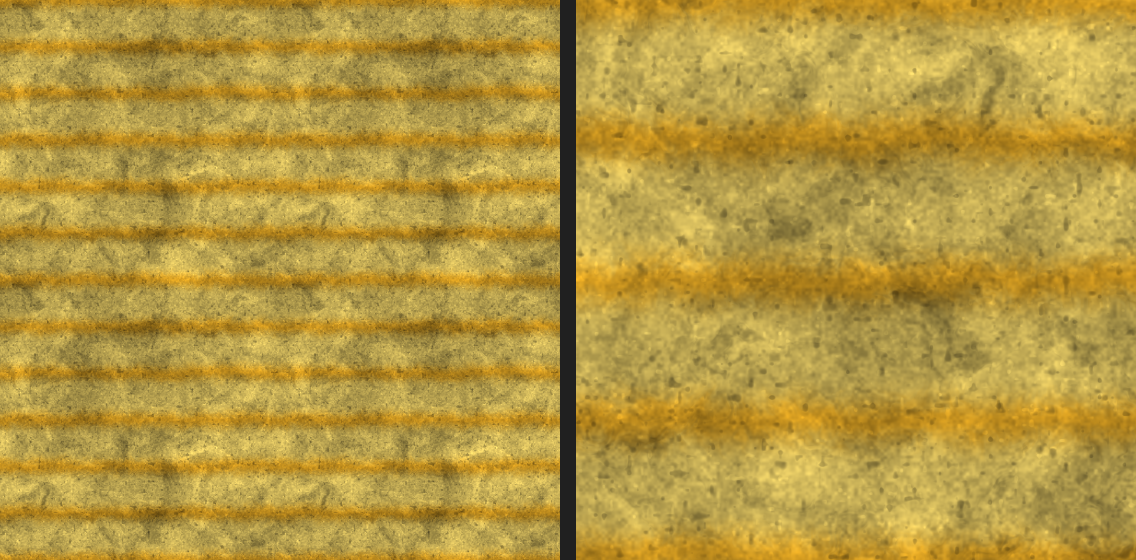
Left: the whole. Right: its middle third, enlarged.
This texture is drawn by a Shadertoy shader. Its source:

```glsl
// Weathered ochre sheet crossed by twelve soft amber bands.
// Warped, wrapping value noise gives clouds, stains, pits and grain; the
// wear recurs twice each way, while a faint broad noise spans the canvas.

const float BANDS = 12.0;
const float WEAR_REPEATS = 2.0;
const vec3 OCHRE = vec3(0.715, 0.630, 0.312);
const vec3 AMBER = vec3(0.755, 0.550, 0.105);

// Integer hash of a lattice cell, from 0 to 1
float hash(vec2 cell, float seed) {
    uvec3 v = uvec3(uint(cell.x), uint(cell.y), uint(seed));
    v = v * 1664525u + 1013904223u;
    v.x += v.y * v.z; v.y += v.z * v.x; v.z += v.x * v.y;
    v ^= v >> 16u;
    v.x += v.y * v.z; v.y += v.z * v.x; v.z += v.x * v.y;
    return float(v.z >> 8u) / 16777216.0;
}

// Value noise that wraps; freq is the cell count across the canvas
float noise(vec2 uv, float freq, float repeats, float seed) {
    vec2 p = uv * freq;
    vec2 period = vec2(freq / repeats);
    vec2 cell = floor(p);
    vec2 f = fract(p);
    f = f * f * (3.0 - 2.0 * f);
    vec2 a = mod(cell, period);
    vec2 b = mod(cell + 1.0, period);
    return mix(mix(hash(a, seed), hash(vec2(b.x, a.y), seed), f.x),
               mix(hash(vec2(a.x, b.y), seed), hash(b, seed), f.x), f.y);
}

// Layered noise, each octave at twice the frequency
float fbm(vec2 uv, float freq, float gain, float seed) {
    float sum = 0.0, total = 0.0, amp = 1.0;
    for (int i = 0; i < 5; i++) {
        sum += amp * noise(uv, freq, WEAR_REPEATS, seed + float(i));
        total += amp;
        amp *= gain;
        freq *= 2.0;
    }
    return sum / total;
}

// Irregular flecks where two fine noises peak together
float flecks(vec2 uv, float freq, float threshold, float seed) {
    float n = 0.65 * noise(uv, freq, WEAR_REPEATS, seed)
            + 0.35 * noise(uv, freq * 2.0, WEAR_REPEATS, seed + 1.0);
    return smoothstep(threshold, threshold + 0.2, n);
}

// Bell-shaped falloff around zero
float bell(float d, float width) {
    return exp(-d * d / (width * width));
}

void mainImage(out vec4 fragColor, in vec2 fragCoord) {
    vec2 uv = fragCoord / iResolution.xy;

    // Warp hides the noise lattice
    vec2 bend = vec2(fbm(uv, 16.0, 0.6, 141.0), fbm(uv, 16.0, 0.6, 151.0));
    vec2 warped = uv + 0.07 * (bend - 0.5);

    // Wear layers
    float clouds = fbm(warped, 14.0, 0.78, 11.0) - 0.5;
    float broad = noise(warped, 6.0, 1.0, 31.0) - 0.5;
    float stains = smoothstep(0.52, 0.72, fbm(warped, 24.0, 0.7, 51.0));
    float grain = noise(uv, 320.0, WEAR_REPEATS, 71.0) - 0.5;
    float fineGrain = noise(uv, 512.0, WEAR_REPEATS, 73.0) - 0.5;

    // Distance to the nearest band, in band spacings, with a ragged edge
    float ragged = fbm(warped, 32.0, 0.8, 81.0) - 0.5;
    float d = fract(uv.y * BANDS + 0.5) - 0.5 + 0.22 * ragged;
    float band = 0.95 * bell(d, 0.165);

    // Faint dark streaks drift along the lower side of each band
    float streak = noise(warped, 24.0, WEAR_REPEATS, 91.0);
    float shadow = bell(d + 0.09, 0.15) * mix(0.06, 0.18, streak);

    // Brightness from all layers
    float shade = 1.03 + 0.86 * clouds + 0.10 * broad - 0.16 * stains;
    shade += 0.16 * grain + 0.15 * fineGrain;
    shade *= 1.0 - shadow;
    shade *= 1.0 - 0.26 * flecks(uv, 128.0, 0.72, 101.0);
    shade *= 1.0 - 0.20 * flecks(uv, 200.0, 0.70, 111.0);
    shade *= 1.0 + 0.12 * flecks(uv, 220.0, 0.70, 121.0);

    vec3 color = mix(OCHRE, AMBER, band) * shade;
    fragColor = vec4(clamp(color, 0.0, 1.0), 1.0);
}
```
